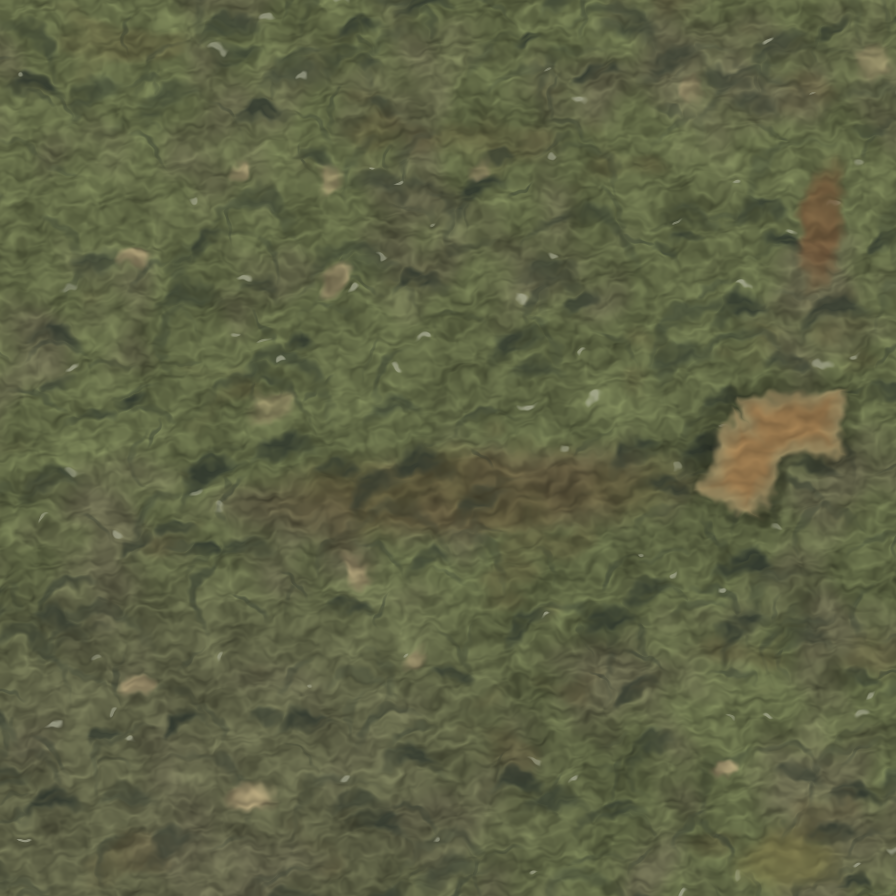
This texture is drawn by a WebGL 2 fragment shader. Its source:

```glsl
#version 300 es
precision highp float;
// Low green ground cover with dark curved gaps, pale flecks and a tan stone.

uniform vec2 u_resolution;
out vec4 fragColor;

vec3 hash3(vec2 cell) {
  vec3 h = fract(cell.xyx * vec3(0.1031, 0.1030, 0.0973));
  h += dot(h, h.yxz + 33.33);
  return fract((h.xxy + h.yzz) * h.zyx);
}

float gradientDot(vec2 corner, vec2 offset) {
  float angle = 6.2832 * hash3(corner + 71.0).x;
  return dot(vec2(cos(angle), sin(angle)), offset);
}

float noise(vec2 p) {
  vec2 i = floor(p), f = fract(p);
  vec2 u = f * f * f * (f * (f * 6.0 - 15.0) + 10.0);
  vec2 e = vec2(1.0, 0.0);
  return mix(mix(gradientDot(i, f), gradientDot(i + e.xy, f - e.xy), u.x),
             mix(gradientDot(i + e.yx, f - e.yx), gradientDot(i + e.xx, f - e.xx), u.x), u.y);
}

float fbm(vec2 p) {
  float sum = 0.0, gain = 1.0;
  for (int i = 0; i < 3; i++) {
    sum += gain * noise(p);
    p = mat2(1.6, 1.2, -1.2, 1.6) * p + 9.7;
    gain *= 0.6;
  }
  return sum;
}

vec2 rotate(vec2 p, float angle) {
  float c = cos(angle), s = sin(angle);
  return vec2(c * p.x + s * p.y, c * p.y - s * p.x);
}

// Bent ellipses scattered on a jittered grid; size is in cell units.
float scatter(vec2 p, float cells, float chance, vec2 size, float bend, float spread, float soft) {
  p = p * cells + cells * 3.7;
  float mask = 0.0;
  for (int y = -1; y <= 1; y++) {
    for (int x = -1; x <= 1; x++) {
      vec2 cell = floor(p) + vec2(x, y);
      vec3 place = hash3(cell);
      vec3 shape = hash3(cell + 31.0);
      if (place.z > chance) continue;
      vec2 q = rotate(p - cell - place.xy, 0.2 + spread * (shape.x - 0.5));
      q.y += bend * q.x * q.x;
      float d = length(q / (size * mix(0.6, 1.3, shape.y)));
      mask = max(mask, mix(0.55, 1.0, shape.z) * smoothstep(1.0 + soft, 1.0 - soft, d));
    }
  }
  return mask;
}

float softEllipse(vec2 p, vec2 center, vec2 radius, float angle) {
  return smoothstep(1.3, 0.5, length(rotate(p - center, angle) / radius));
}

float boxDistance(vec2 p, vec2 center, vec2 halfSize, float angle) {
  vec2 d = abs(rotate(p - center, angle)) - halfSize;
  return length(max(d, 0.0)) + min(max(d.x, d.y), 0.0);
}

void main() {
  vec2 p = gl_FragCoord.xy / u_resolution.y;
  vec2 wobble = vec2(fbm(p * 24.0), fbm(p * 24.0 + 40.0));
  vec2 w = p + 0.012 * wobble;

  // Leafy ground: broad patches, leaf mottling and slanted fine streaks
  float broad = fbm(p * 4.0 + 3.0);
  float mottle = fbm(w * vec2(15.0, 19.0));
  vec2 slanted = rotate(w, 0.15);
  float streak = noise(slanted * vec2(38.0, 95.0));
  float grain = noise(slanted * vec2(95.0, 150.0) + 17.0);
  vec3 color = vec3(0.382, 0.412, 0.272);
  color = mix(color, vec3(0.385, 0.385, 0.285), smoothstep(-0.1, 0.6, fbm(p * 6.0 + 20.0)));
  color = mix(color, vec3(0.37, 0.365, 0.28), 0.6 * softEllipse(w, vec2(0.2, 0.12), vec2(0.4, 0.24), 0.0));
  color *= 1.0 + 0.1 * broad + 0.22 * mottle + 0.26 * streak + 0.2 * grain;

  // Brown litter
  float litter = softEllipse(w, vec2(0.53, 0.45), vec2(0.24, 0.05), 0.05);
  litter = max(litter, 0.5 * smoothstep(0.3, 0.65, fbm(p * vec2(6.0, 9.0) + 60.0)));
  color = mix(color, vec3(0.35, 0.30, 0.20) * (1.0 + 0.5 * streak), 0.6 * litter);

  // Dark gaps: thin leaf shadows and short thick hollows
  float arcs = scatter(w, 9.5, 0.7, vec2(0.42, 0.065), 1.3, 2.2, 0.6);
  float hollows = scatter(w + 0.4, 14.0, 0.55, vec2(0.36, 0.14), 0.9, 1.1, 0.5);
  float strands = scatter(w + 0.9, 17.0, 0.5, vec2(0.4, 0.06), 0.6, 3.0, 0.6);
  float gap = max(hollows, max(0.6 * arcs, 0.5 * strands));
  gap *= clamp(0.8 + 0.9 * streak + 0.5 * mottle, 0.0, 1.0);
  color = mix(color, vec3(0.165, 0.195, 0.165), 0.85 * gap);

  // Pale chips and bright glints
  float chips = scatter(w + 0.23, 7.0, 0.22, vec2(0.14, 0.09), 0.4, 2.8, 0.45);
  color = mix(color, vec3(0.63, 0.57, 0.43) * (1.0 + 0.5 * streak), 0.85 * chips);
  float glints = scatter(w + 0.61, 22.0, 0.14, vec2(0.12, 0.065), 0.0, 1.0, 0.5);
  color = mix(color, vec3(0.68, 0.69, 0.6), 0.75 * glints);

  // Rusty stalk, mossy pebble and angular tan stone
  float stalk = softEllipse(w, vec2(0.915, 0.75), vec2(0.022, 0.07), -0.15);
  color = mix(color, vec3(0.45, 0.33, 0.22) * (1.0 + 0.3 * streak), 0.75 * stalk);
  float pebble = softEllipse(w, vec2(0.88, 0.04), vec2(0.06, 0.036), 0.1);
  color = mix(color, vec3(0.45, 0.44, 0.27) * (1.0 + 0.25 * streak), 0.8 * pebble);
  float stone = min(boxDistance(w, vec2(0.885, 0.525), vec2(0.056, 0.036), 0.1),
                    boxDistance(w, vec2(0.832, 0.482), vec2(0.037, 0.05), -0.4));
  color *= 1.0 - 0.25 * smoothstep(0.03, 0.0, stone);
  vec3 tan_ = mix(vec3(0.57, 0.45, 0.29), vec3(0.56, 0.51, 0.36), smoothstep(-0.025, 0.0, stone));
  color = mix(color, tan_ * (1.0 + 0.12 * mottle + 0.2 * streak), smoothstep(0.005, -0.006, stone));

  fragColor = vec4(color, 1.0);
}
```
